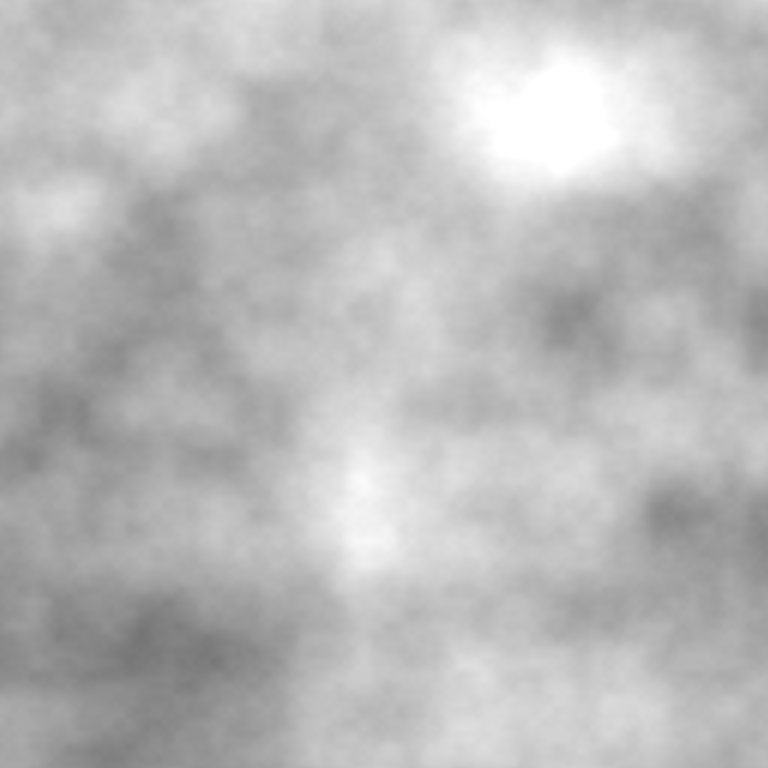
Give the GLSL for this texture, as a WebGL 2 fragment shader.

```glsl
#version 300 es
precision highp float;
// Soft grey cloud cover: octaves of smooth value noise give the billows,
// laid over a broad glow in the upper middle and a vertical light falloff.
// Lightness above full white is clipped into bright cloud cores.

uniform vec2 u_resolution;
out vec4 fragColor;

const int   OCTAVES       = 6;
const float BASE_CELLS    = 3.7;              // largest billows per canvas side
const float LACUNARITY    = 2.03;
const float GAIN          = 0.5;
const vec2  SEED          = vec2(17.3, 41.8);
const float MEAN_LIGHT    = 0.775;
const float CLOUD_CONTRAST = 0.86;
const float FALLOFF       = 0.24;             // light gained from bottom to top
const vec2  GLOW_CENTRE   = vec2(0.53, 0.63);
const float GLOW_RADIUS   = 0.40;
const float GLOW_STRENGTH = 0.16;
const float GLOW_MEAN     = 0.45;             // mean of the glow over the canvas

float hash(vec2 p) {
    return fract(sin(dot(p, vec2(127.1, 311.7))) * 43758.5453);
}

// Lattice noise in 0..1 with quintic blending
float valueNoise(vec2 p) {
    vec2 cell = floor(p);
    vec2 f = fract(p);
    vec2 w = f * f * f * (f * (f * 6.0 - 15.0) + 10.0);
    float low  = mix(hash(cell), hash(cell + vec2(1.0, 0.0)), w.x);
    float high = mix(hash(cell + vec2(0.0, 1.0)), hash(cell + vec2(1.0)), w.x);
    return mix(low, high, w.y);
}

// Weighted octaves, normalised to 0..1
float billows(vec2 p) {
    float sum = 0.0;
    float total = 0.0;
    float weight = 1.0;
    for (int i = 0; i < OCTAVES; i++) {
        sum += weight * valueNoise(p);
        total += weight;
        weight *= GAIN;
        p = p * LACUNARITY + SEED;
    }
    return sum / total;
}

void main() {
    vec2 uv = gl_FragCoord.xy / u_resolution;

    // Broad lighting
    vec2 fromGlow = (uv - GLOW_CENTRE) / GLOW_RADIUS;
    float glow = exp(-dot(fromGlow, fromGlow)) - GLOW_MEAN;
    float light = MEAN_LIGHT + FALLOFF * (uv.y - 0.5) + GLOW_STRENGTH * glow;

    // Cloud detail
    light += CLOUD_CONTRAST * (billows(uv * BASE_CELLS + SEED) - 0.5);

    fragColor = vec4(vec3(clamp(light, 0.0, 1.0)), 1.0);
}
```
